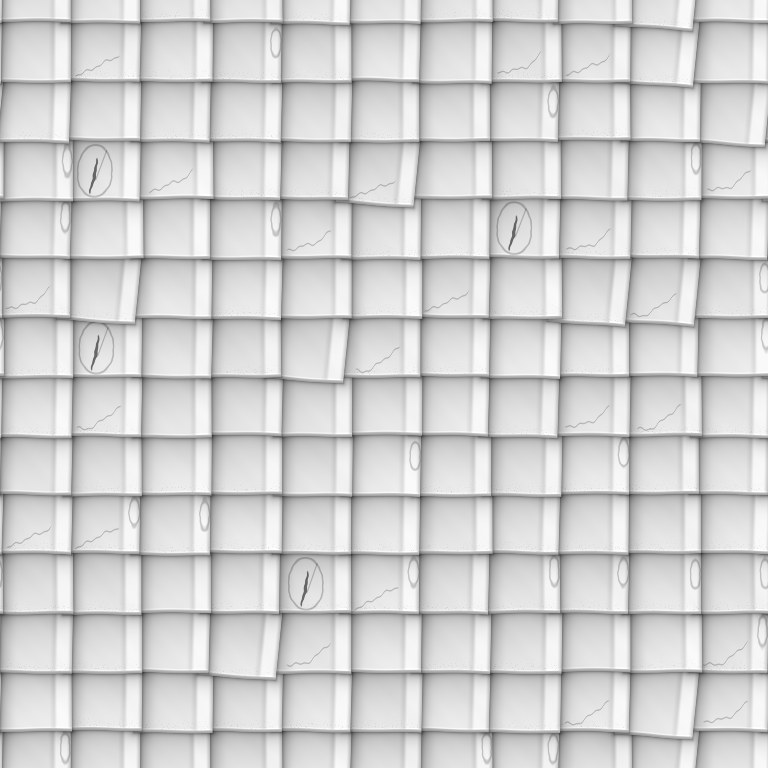
This texture map is drawn by a Shadertoy shader. Its source:

```glsl
// Pale overlapping roof tiles: flat pans with a raised roll, some slipped, cracked or knotted.

const vec2 GRID = vec2(11.0, 13.0);          // tiles across and down
const vec2 GRID_SHIFT = vec2(0.03, 0.61);
const float ROLL_START = 0.75;               // where the raised roll begins
const float LIP = 0.05;                      // thickness of the lower edge
const float UNDERLAP = 0.12;                 // part hidden below the left neighbour

float hash(vec2 p, float seed) {
    vec3 v = fract(vec3(p.xyx + seed * 7.13) * vec3(0.1031, 0.1130, 0.0973));
    v += dot(v, v.yzx + 33.33);
    return fract((v.x + v.y) * v.z);
}

// Distance to the nearest scattered point
float cellular(vec2 p, float seed) {
    vec2 cell = floor(p);
    float nearest = 2.0;
    for (int j = -1; j <= 1; j++)
    for (int i = -1; i <= 1; i++) {
        vec2 c = cell + vec2(i, j);
        vec2 point = c + vec2(hash(c, seed), hash(c, seed + 1.0));
        nearest = min(nearest, length(point - p));
    }
    return nearest;
}

float waves(float t, float phase) {
    return 0.5 * sin(t * 9.0 + phase) + 0.3 * sin(t * 21.0 + phase * 2.3)
         + 0.2 * sin(t * 47.0 + phase * 3.7);
}

float stroke(float d, float width, float px) {
    return 1.0 - smoothstep(width, width + px, abs(d));
}

float band(float x, float lo, float hi, float soft) {
    return smoothstep(lo - soft, lo + soft, x) * (1.0 - smoothstep(hi - soft, hi + soft, x));
}

// Oval knot with a dark slanted split
float knot(vec2 p, float px) {
    p -= vec2(0.35, 0.5);
    float oval = (length(p / vec2(0.25, 0.43)) - 1.0 + 0.04 * waves(p.y, 1.0)) * 0.25;
    float taper = max(0.0, 1.0 - abs(p.y + 0.08) / 0.32);
    float split = stroke(p.x - 0.16 * p.y - 0.015 * waves(p.y, 2.0), 0.016 * taper, px)
                * smoothstep(0.0, 0.15, taper);
    float hair = stroke(p.x - 0.06 - 0.3 * p.y, 0.001, px) * band(p.y, -0.15, 0.35, 0.03);
    return 0.22 * stroke(oval, 0.002, px) + 0.55 * split + 0.2 * hair;
}

// Hairline crossing the pan
float hairline(vec2 p, float phase, float px) {
    float path = 0.12 + 0.75 * p.x * p.x + 0.07 * waves(p.x, phase);
    return stroke((p.y - path) * 0.8, 0.001, px) * band(p.x, 0.08, 0.7, 0.02);
}

// Curved chip line on the roll
float chip(vec2 p, float phase, float px) {
    vec2 q = (p - vec2(0.92, 0.7)) / vec2(0.07, 0.24);
    float loop = length(q) - 1.0 + 0.15 * waves(p.y, phase);
    return stroke(loop * 0.07, 0.001, px);
}

float wear(vec2 p, vec2 id, float px) {
    float phase = 6.28 * hash(id, 5.0);
    float marks = 0.0;
    if (hash(id, 6.0) < 0.025) marks += knot(p, px);
    else if (hash(id, 7.0) < 0.16) marks += 0.2 * hairline(p, phase, px);
    if (hash(id, 8.0) < 0.16) marks += 0.2 * chip(p, phase, px);
    float specks = 1.0 - smoothstep(0.06, 0.2, cellular(p * 22.0, phase));
    float low = 1.0 - smoothstep(0.05, 0.3, p.y);
    return marks + 0.09 * specks * low * step(0.4, hash(id, 9.0));
}

// Brightness of one tile; p runs from its lower left to upper right
float tileShade(vec2 p, vec2 id, float px) {
    float pan = mix(0.915, 0.83, smoothstep(0.05, 1.05, p.y));
    pan -= 0.07 * (1.0 - smoothstep(0.0, 0.22, p.x));
    pan -= 0.06 * smoothstep(ROLL_START - 0.08, ROLL_START, p.x);
    float roll = 0.965 - 0.03 * smoothstep(0.4, 1.1, p.y);
    roll -= 0.2 * smoothstep(0.93, 1.01, p.x);
    float shade = mix(pan, roll, smoothstep(ROLL_START - 0.01, ROLL_START + 0.05, p.x));
    shade += 0.012 * waves(p.x * 0.4 + p.y * 0.3, 6.28 * hash(id, 4.0));
    shade += 0.02 * (hash(id, 10.0) - 0.5);
    shade *= 1.0 - wear(p, id, px);
    // Bright rim above the dim lower edge
    shade += 0.05 * band(p.y, LIP, LIP + 0.025, 0.01);
    float lipShade = mix(0.6, 0.78, clamp(p.y / LIP, 0.0, 1.0));
    return mix(lipShade, shade, smoothstep(LIP - 0.012, LIP + 0.012, p.y));
}

// Shift and tilt of each tile, hung from its upper edge
vec2 tileSpace(vec2 p, vec2 id) {
    float loose = step(hash(id, 1.0), 0.07);
    float tilt = mix(0.035 * hash(id, 2.0) - 0.008, 0.085, loose);
    float drop = 0.05 * (hash(id, 3.0) - 0.5) + 0.09 * loose;
    float slide = 0.05 * (hash(id, 11.0) - 0.5);
    vec2 q = vec2(p.x - tilt * (p.y - 1.0) - slide, p.y + tilt * (p.x - 0.5) + drop);
    q.y += 0.007 * sin(q.x * 6.0 + 6.28 * hash(id, 12.0));
    return q;
}

void mainImage(out vec4 fragColor, in vec2 fragCoord) {
    vec2 p = fragCoord / iResolution.xy * GRID - GRID_SHIFT;
    float px = max(GRID.x / iResolution.x, GRID.y / iResolution.y);
    vec2 cell = floor(p);
    float shade = 0.5;
    // Lay lower rows first and right tiles before left ones
    for (int j = -1; j <= 1; j++)
    for (int i = 1; i >= -1; i--) {
        vec2 c = cell + vec2(i, j);
        vec2 id = mod(c, GRID);
        vec2 q = tileSpace(p - c, id);
        vec2 outside = max(vec2(-UNDERLAP - q.x, -q.y), q - vec2(1.0, 1.3));
        float edge = max(outside.x, outside.y);
        float gap = length(max(outside, 0.0));
        shade *= 1.0 - 0.27 * exp(-gap / 0.025) - 0.17 * exp(-gap / 0.11);
        float cover = 1.0 - smoothstep(-0.5 * px, 0.5 * px, edge);
        if (cover > 0.0) shade = mix(shade, tileShade(q, id, px), cover);
    }
    fragColor = vec4(vec3(clamp(shade, 0.0, 1.0)), 1.0);
}
```
